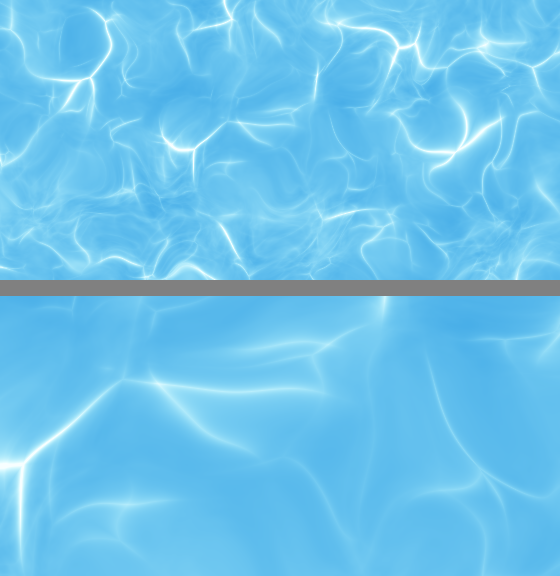
Top, the full canvas; bottom, a detail of the centre.
A Shadertoy shader for this texture:

```glsl
vec2 hash2(vec2 p) {
    vec3 q = fract(vec3(p.xyx) * vec3(0.1031, 0.1030, 0.0973));
    q += dot(q, q.yzx + 33.33);
    return fract((q.xx + q.yz) * q.zy);
}

float gradientDot(vec2 cell, vec2 corner, vec2 f) {
    return dot(hash2(cell + corner) * 2.0 - 1.0, f - corner);
}

float gradientNoise(vec2 p) {
    vec2 i = floor(p);
    vec2 f = p - i;
    vec2 u = f * f * f * (f * (f * 6.0 - 15.0) + 10.0);
    vec2 e = vec2(0.0, 1.0);
    float low = mix(gradientDot(i, e.xx, f), gradientDot(i, e.yx, f), u.x);
    float high = mix(gradientDot(i, e.xy, f), gradientDot(i, e.yy, f), u.x);
    return 1.4 * mix(low, high, u.y);
}

float fbm(vec2 p, int octaves) {
    float sum = 0.0;
    float amplitude = 0.6;
    for (int i = 0; i < octaves; i++) {
        sum += amplitude * gradientNoise(p);
        p = mat2(1.6, 1.2, -1.2, 1.6) * p + 7.3;
        amplitude *= 0.5;
    }
    return sum;
}

vec2 warp(vec2 p, float frequency, float amount) {
    vec2 q = p * frequency;
    return p + amount * vec2(fbm(q + 3.1, 2), fbm(q + 41.7, 2));
}

// Difference between the two nearest cell distances: zero on the borders
float cellGap(vec2 p) {
    vec2 cell = floor(p);
    float nearest = 8.0;
    float second = 8.0;
    for (int y = -2; y <= 2; y++) {
        for (int x = -2; x <= 2; x++) {
            vec2 neighbour = cell + vec2(x, y);
            vec2 site = neighbour + 0.1 + 0.8 * hash2(neighbour + 17.0);
            float d = length(site - p);
            second = min(second, max(nearest, d));
            nearest = min(nearest, d);
        }
    }
    return second - nearest;
}

// Broken light network: short bright cores inside patchy soft halos
float caustics(vec2 p, float scale, float sharpness, float seed) {
    float gap = cellGap(p * scale + seed);
    float patches = gradientNoise(p * scale * 1.05 + seed * 2.3);
    float core = exp(-gap * sharpness) * smoothstep(0.0, 0.5, patches);
    float halo = exp(-gap * 7.0) * smoothstep(-0.4, 0.5, patches);
    return 0.50 * core + 0.19 * halo;
}

// Thin strands along the zero lines of stretched noise
float filaments(vec2 p, float frequency, float sharpness) {
    vec2 q = mat2(0.8, -0.6, 0.6, 0.8) * p;
    float n = fbm(q * vec2(0.6, 1.2) * frequency, 2);
    return exp(-abs(n) * sharpness);
}

// Pool blue to white, indexed by the red level
vec3 waterColor(float level) {
    float depth = 1.0 - clamp(level, 0.27, 0.97);
    return vec3(1.0 - depth, 1.0 - 0.54 * pow(depth, 1.6), 1.0 - 0.178 * depth * depth);
}

void mainImage(out vec4 fragColor, in vec2 fragCoord) {
    vec2 p = fragCoord / iResolution.y;
    vec2 bent = warp(p, 3.0, 0.18);
    vec2 swirled = warp(bent, 6.0, 0.07);

    // Broad light and dark patches
    float level = 0.360;
    level += 0.10 * fbm(p * 2.4 + 11.0, 2);
    level += 0.13 * fbm(bent * 5.0 + 29.0, 4);

    // Main network and two fainter, finer ones
    level += caustics(bent, 3.6, 28.0, 5.0);
    level += 0.45 * caustics(swirled, 5.2, 20.0, 23.0);
    level += 0.25 * caustics(swirled, 9.0, 14.0, 61.0);

    // Wispy strands and fine ripples, strongest in the lit areas
    float lit = smoothstep(-0.15, 0.4, gradientNoise(p * 2.6 + 53.0));
    level += 0.075 * lit * filaments(swirled, 6.0, 17.0);
    level += 0.050 * lit * filaments(bent + 9.0, 11.0, 11.0);
    level += 0.050 * (0.4 + lit) * fbm(swirled * vec2(24.0, 34.0), 3);

    fragColor = vec4(waterColor(level), 1.0);
}
```
